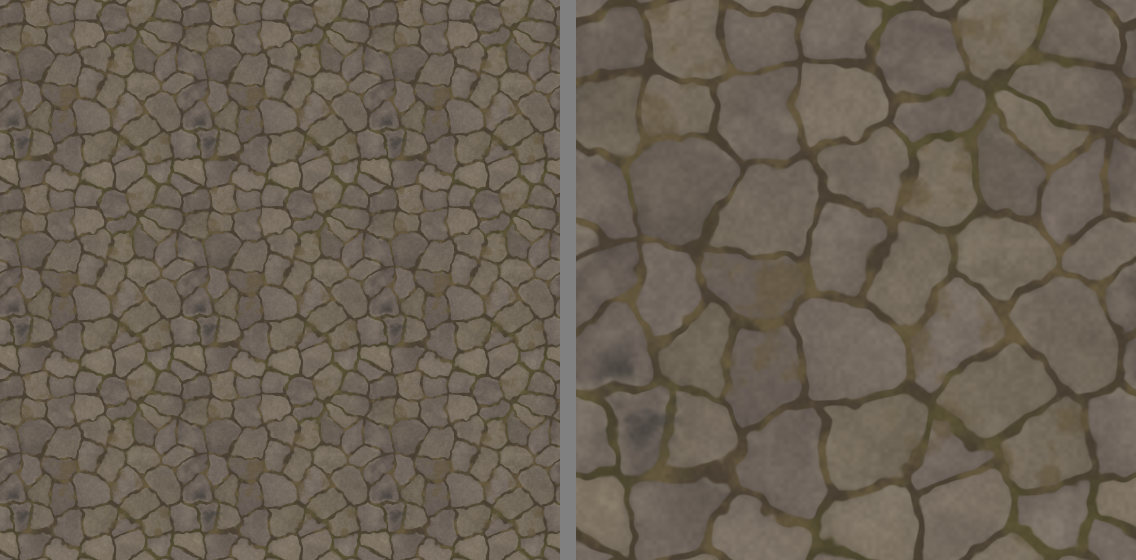
Left: the whole. Right: its middle third, enlarged.
Write a Shadertoy shader that draws this texture.

```glsl
// Irregular flagstone paving with earthy joints, worn edges and a dark stain.
#define REPEATS 3.0
#define STONES 7.0
#define JITTER 0.9
#define SIZE_SPREAD 0.22
#define JOINT 0.046
#define GRAIN 0.13
#define GREY_STONE vec3(0.42, 0.38, 0.35)
#define TAN_STONE vec3(0.45, 0.41, 0.35)
#define PALE_WEAR vec3(0.53, 0.49, 0.43)
#define OCHRE_DIRT vec3(0.39, 0.34, 0.24)
#define DARK_EARTH vec3(0.29, 0.25, 0.20)

// Integer hash of a lattice cell that wraps after the given period.
vec3 hash3(vec2 cell, float period, uint salt) {
    uvec3 v = uvec3(uvec2(mod(cell + 0.5, period)), salt);
    v = v * 1664525u + 1013904223u;
    v.x += v.y * v.z; v.y += v.z * v.x; v.z += v.x * v.y;
    v ^= v >> 16u;
    v.x += v.y * v.z; v.y += v.z * v.x; v.z += v.x * v.y;
    return vec3(v >> 8u) / 16777216.0;
}

// Value noise with "period" cells per tile.
float noise(vec2 tile, float period, uint salt) {
    vec2 p = tile * period, c = floor(p), f = p - c;
    f = f * f * (3.0 - 2.0 * f);
    float low = mix(hash3(c, period, salt).x, hash3(c + vec2(1, 0), period, salt).x, f.x);
    float high = mix(hash3(c + vec2(0, 1), period, salt).x, hash3(c + 1.0, period, salt).x, f.x);
    return mix(low, high, f.y);
}

float fbm(vec2 tile, float period, uint salt) {
    float sum = 0.0, gain = 0.533;
    for (int i = 0; i < 4; i++) {
        sum += gain * noise(tile, period, salt + uint(i));
        period *= 2.0;
        gain *= 0.5;
    }
    return sum;
}

// Offset from p to the stone centre in a cell; z is its size weight.
vec3 stoneSite(vec2 cell, vec2 p) {
    vec3 h = hash3(cell, STONES, 11u);
    return vec3(cell + 0.5 + JITTER * (h.xy - 0.5) - p, SIZE_SPREAD * h.z);
}

// Weighted Voronoi: returns rounded edge distance, stone cell and centre offset.
float stones(vec2 p, out vec2 stoneCell, out vec2 toCentre) {
    vec2 base = floor(p);
    float nearest = 1e3;
    for (int i = 0; i < 25; i++) {
        vec2 cell = base + vec2(i % 5 - 2, i / 5 - 2);
        vec3 s = stoneSite(cell, p);
        float d = dot(s.xy, s.xy) - s.z;
        if (d < nearest) { nearest = d; stoneCell = cell; toCentre = s.xy; }
    }
    float sum = 1e-9;
    for (int i = 0; i < 25; i++) {
        vec2 cell = base + vec2(i % 5 - 2, i / 5 - 2);
        if (distance(cell, stoneCell) < 0.5) continue;
        vec3 s = stoneSite(cell, p);
        float d = dot(s.xy, s.xy) - s.z - nearest;
        sum += exp(-34.0 * 0.5 * d / max(length(s.xy - toCentre), 0.05));
    }
    return -log(sum) / 34.0;
}

// Soft round patch on the tile, wrapped at its borders.
float patchMask(vec2 tile, vec2 centre, float radius) {
    vec2 d = fract(tile - centre + 0.5) - 0.5;
    return 1.0 - smoothstep(0.3 * radius, radius, length(d));
}

void mainImage(out vec4 fragColor, in vec2 fragCoord) {
    vec2 tile = fragCoord / iResolution.xy * REPEATS;
    float pixel = REPEATS * STONES / min(iResolution.x, iResolution.y);

    // Chipped, slightly crooked outlines
    vec2 warp = vec2(noise(tile, 16.0, 21u), noise(tile, 16.0, 22u)) - 0.5;
    vec2 chips = vec2(noise(tile, 48.0, 23u), noise(tile, 48.0, 24u)) - 0.5;
    vec2 cell, toCentre;
    float edge = stones(tile * STONES + 0.2 * warp + 0.08 * chips, cell, toCentre);
    vec3 id = hash3(cell, STONES, 31u);
    vec3 tilt = hash3(cell, STONES, 32u) - 0.5;

    float broad = fbm(tile, 6.0, 41u);
    float mottle = fbm(tile, 20.0, 51u);
    float grain = 0.6 * noise(tile, 128.0, 61u) + 0.4 * noise(tile, 64.0, 62u) - 0.5;

    // Stone faces
    vec3 stone = mix(GREY_STONE, TAN_STONE, smoothstep(0.3, 0.8, 0.6 * id.x + 0.4 * broad));
    stone *= 0.95 + 0.15 * id.y + 0.16 * (mottle - 0.5) + 0.14 * dot(tilt.xy, toCentre);
    float dirt = smoothstep(0.45, 0.7, mottle) * max(step(0.9, id.z), patchMask(tile, vec2(0.64, 0.23), 0.11));
    stone = mix(stone, OCHRE_DIRT, 0.65 * dirt);

    // Pale scuffs along rims and in scattered patches
    float rim = 1.0 - smoothstep(0.05, 0.2, edge);
    float wear = rim * smoothstep(0.5, 0.72, fbm(tile, 12.0, 71u));
    wear += 0.6 * smoothstep(0.6, 0.78, fbm(tile, 9.0, 81u));
    stone = mix(stone, PALE_WEAR, 0.6 * min(wear, 1.0));
    stone *= 1.0 - 0.16 * exp(-16.0 * max(edge, 0.0));

    // Earth, ochre grit and moss in the joints
    vec3 earth = mix(DARK_EARTH, OCHRE_DIRT, smoothstep(0.35, 0.7, mottle));
    earth = mix(earth, vec3(0.30, 0.29, 0.17), 0.6 * smoothstep(0.5, 0.7, broad));
    float width = JOINT * (0.4 + 1.3 * fbm(tile, 10.0, 91u));
    float soft = max(0.7 * pixel, 0.018);
    vec3 color = mix(earth, stone, smoothstep(width - soft, width + soft, edge));

    // Bluish dark stain and fine grain
    float stain = patchMask(tile, vec2(0.11, 0.29), 0.14) * smoothstep(0.4, 0.65, fbm(tile, 14.0, 101u));
    color = mix(color, vec3(0.23, 0.22, 0.21), 0.65 * stain);
    color *= 1.0 + GRAIN * grain;
    fragColor = vec4(color, 1.0);
}
```
